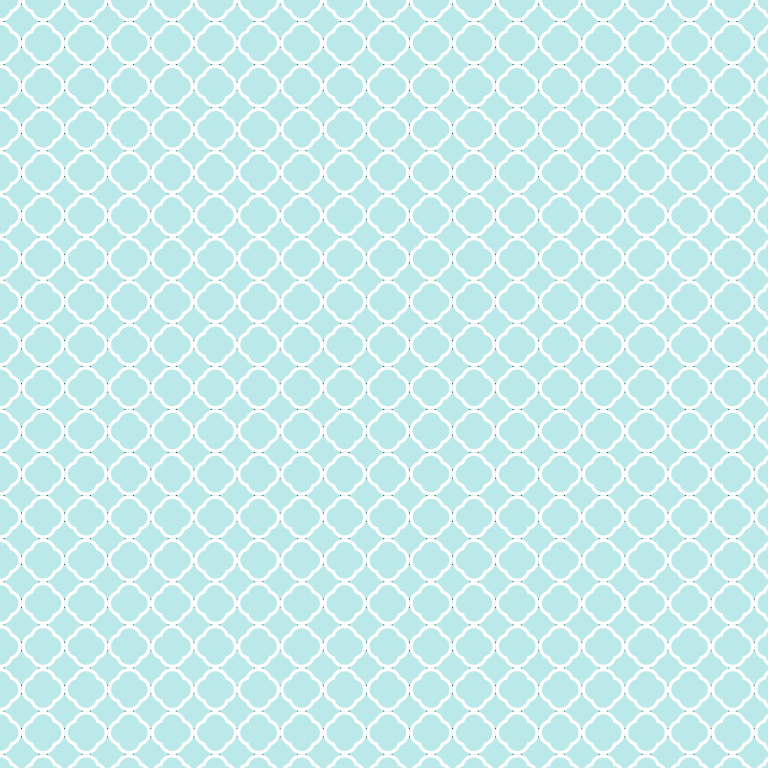
Write a Shadertoy shader that draws this pattern.

```glsl
// Pale aqua lattice of white quatrefoil outlines that touch at their tips.

// Signed distance to four overlapping discs; p is folded into one quadrant.
float quatrefoil(vec2 p) {
    vec2 lobe = vec2(max(p.x, p.y), min(p.x, p.y));
    return length(lobe - vec2(0.186, 0.0)) - 0.276;
}

// Antialiased coverage of the region where dist is negative.
float coverage(float dist, float pixel) {
    return clamp(0.5 - dist / pixel, 0.0, 1.0);
}

void mainImage(out vec4 fragColor, in vec2 fragCoord) {
    float repeats = 17.82;
    float pixel = repeats / iResolution.y;

    // A motif is centred on the upper left corner of the canvas.
    vec2 grid = vec2(fragCoord.x, iResolution.y - fragCoord.y) * pixel;
    vec2 cell = abs(fract(grid + 0.5) - 0.5);

    vec3 color = vec3(0.733, 0.91, 0.91);

    // Dark specks in the narrow wedges beside each contact point.
    vec2 wedge = vec2(max(cell.x, cell.y), min(cell.x, cell.y));
    float speck = length(wedge - vec2(0.5, 0.098)) - 0.012;
    color = mix(color, vec3(0.16, 0.22, 0.22), coverage(speck, pixel));

    // White outline over the specks.
    float outline = abs(quatrefoil(cell)) - 0.038;
    color = mix(color, vec3(0.995), coverage(outline, pixel));

    fragColor = vec4(color, 1.0);
}
```
